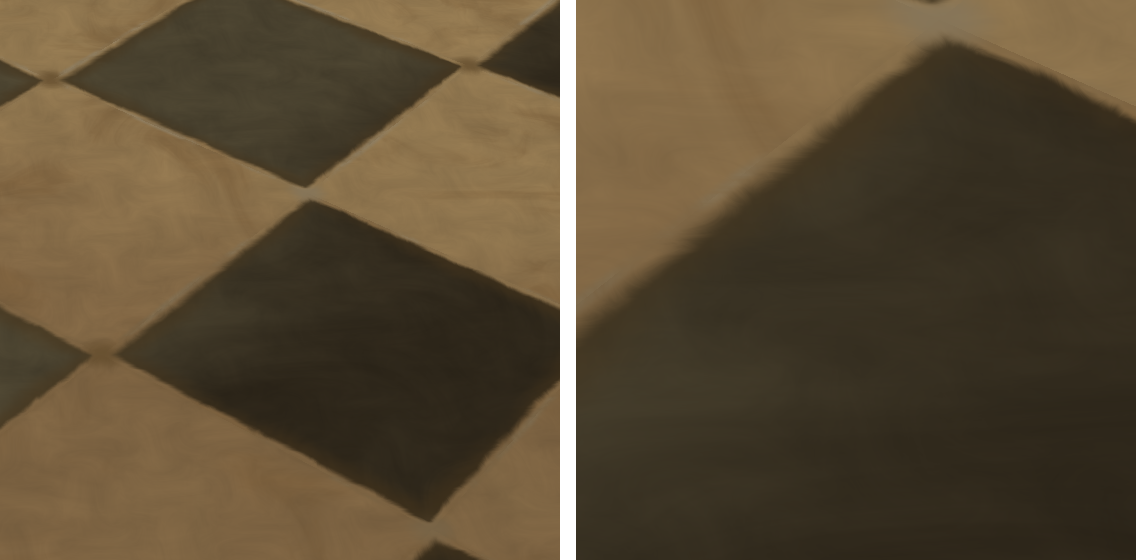
Left: the whole. Right: its middle third, enlarged.
This texture is drawn by a Shadertoy shader. Its source:

```glsl
// Worn checkerboard floor of dark and tan stone tiles, seen at an angle.

// Tile plane to canvas: columns are one step along u, one step along v, origin.
const mat3 FLOOR_TO_CANVAS = mat3(0.449, -0.279, -0.090,
                                  -0.389, -0.333, -0.120,
                                  0.5495, 0.655, 1.0);

const vec3 TAN_LIT     = vec3(0.565, 0.465, 0.310);
const vec3 TAN_SHADE   = vec3(0.492, 0.390, 0.260);
const vec3 TAN_STAIN   = vec3(0.430, 0.320, 0.185);
const vec3 DARK_LIT    = vec3(0.292, 0.262, 0.187);
const vec3 DARK_SHADE  = vec3(0.180, 0.151, 0.102);
const vec3 EDGE_BROWN  = vec3(0.275, 0.208, 0.112);
const vec3 GROUT_PALE  = vec3(0.545, 0.490, 0.390);
const vec3 GROUT_DIRTY = vec3(0.390, 0.300, 0.175);

const float JOINT_HALF_WIDTH = 0.012; // in tile widths
const float CORNER_RADIUS    = 0.012;
const float EDGE_WOBBLE      = 0.007;
const float SHARP_EDGE       = 0.009;
const float BLURRED_EDGE     = 0.022;
const float FRINGE_WIDTH     = 0.080;
const float GROUT_WIDTH      = 0.012;
const float TILE_VARIATION   = 0.05;

float hash(vec2 p) {
    return fract(sin(dot(p, vec2(127.1, 311.7))) * 43758.5);
}

// Warped, rotated layers of sines, roughly -1 to 1.
float mottle(vec2 p) {
    const mat2 TURN = mat2(0.80, 0.60, -0.60, 0.80);
    float sum = 0.0, amplitude = 0.55;
    for (int i = 0; i < 6; i++) {
        p += 0.7 * sin(p.yx * 1.3 + vec2(1.7, 4.1) + float(i));
        sum += amplitude * sin(p.x) * cos(p.y);
        p = TURN * p * 1.9;
        amplitude *= 0.6;
    }
    return sum;
}

// Signed distance to the rounded tile outline, negative inside.
float tileDistance(vec2 cell) {
    vec2 q = abs(cell - 0.5) - (0.5 - JOINT_HALF_WIDTH - CORNER_RADIUS);
    return length(max(q, 0.0)) + min(max(q.x, q.y), 0.0) - CORNER_RADIUS;
}

float isEven(vec2 id) {
    return 1.0 - mod(id.x + id.y, 2.0);
}

void mainImage(out vec4 fragColor, in vec2 fragCoord) {
    vec2 uv = fragCoord / iResolution.xy;
    vec3 projected = inverse(FLOOR_TO_CANVAS) * vec3(uv, 1.0);
    vec2 plane = projected.xy / projected.z;
    float pixel = max(fwidth(plane.x), fwidth(plane.y));

    vec2 id = floor(plane);
    vec2 cell = plane - id;
    float seed = hash(id);
    float dark = isEven(id);

    // Stone texture, shifted so that no two dark tiles agree
    vec2 stone = plane + 17.0 * dark * vec2(seed, hash(id + 9.0));
    float broad = mottle(stone * 4.5);
    float fine = mottle(stone * 19.0 + 3.0);
    float streak = mottle(vec2(uv.x * 9.0 + uv.y * 4.0, uv.y * 24.0) + dark * seed * 20.0);

    // Light falling across the floor
    float tanLight = smoothstep(0.40, 0.90, dot(uv, vec2(0.25, 0.9)));
    float darkLight = smoothstep(0.35, 0.75, 0.52 + dot(uv, vec2(-0.6, 0.6)));

    // Tan tiles: ochre stains and pale scuffs
    vec3 tan_ = mix(TAN_SHADE, TAN_LIT, clamp(tanLight + 0.25 * broad, 0.0, 1.0));
    tan_ = mix(tan_, TAN_STAIN, 0.35 * smoothstep(0.0, 0.9, -broad + 0.4 * streak));
    tan_ *= 1.0 + 0.05 * fine + 0.03 * streak;
    tan_ *= 1.0 + TILE_VARIATION * (1.0 - dark) * (seed - 0.5);

    // Dark tiles: cloudy sheen and a ragged brown rim
    float d = tileDistance(cell) + EDGE_WOBBLE * mottle(plane * 28.0);
    float fringe = smoothstep(-FRINGE_WIDTH, 0.0, d + 0.03 * broad);
    vec3 slate = mix(DARK_SHADE, DARK_LIT, clamp(darkLight + 0.25 * broad, 0.0, 1.0));
    slate *= 1.0 + 0.06 * fine + 0.05 * streak;
    slate = mix(slate, EDGE_BROWN, 0.6 * fringe);
    slate *= 1.0 + TILE_VARIATION * (seed - 0.5);

    // The tan surface runs up to the dark outline, smudged along some stretches
    float wear = mottle(plane * 6.0 + 2.0);
    float nearLeftSide = smoothstep(0.10, 0.0, cell.x);
    float smudge = clamp(0.6 * nearLeftSide + 0.4 * wear + 0.2, 0.0, 1.0);
    float soft = max(mix(SHARP_EDGE, BLURRED_EDGE, smudge), pixel);
    float darkCover = dark * (1.0 - smoothstep(-1.5 * soft, 0.6 * soft, d));
    vec3 color = mix(tan_, slate, darkCover);

    // Thin broken grout, strongest where it catches the light
    vec2 toJoint = abs(plane - round(plane));
    float jointDistance = min(toJoint.x, toJoint.y) + 0.3 * EDGE_WOBBLE * fine;
    float dust = clamp(0.25 + 0.7 * tanLight + 0.5 * wear, 0.0, 1.0);
    vec3 grout = mix(GROUT_DIRTY, GROUT_PALE, dust) * (1.0 + 0.08 * fine);
    float presence = 0.12 + 0.6 * smoothstep(-0.1, 0.6, wear + 0.4 * fine);
    float line = 1.0 - smoothstep(0.1 * GROUT_WIDTH, GROUT_WIDTH + pixel, jointDistance);
    color = mix(color, grout, presence * line);

    // Crossings: dusty patches on alternate ones, dirt on the rest
    float dusty = isEven(round(plane));
    float reach = length(toJoint) + 0.012 * fine;
    float patch_ = smoothstep(0.075, 0.010, reach) * (1.0 - 0.8 * darkCover);
    vec3 patchColor = mix(GROUT_DIRTY, GROUT_PALE, dusty * (0.5 + 0.5 * tanLight));
    color = mix(color, patchColor, 0.75 * patch_);

    fragColor = vec4(clamp(color, 0.0, 1.0), 1.0);
}
```
